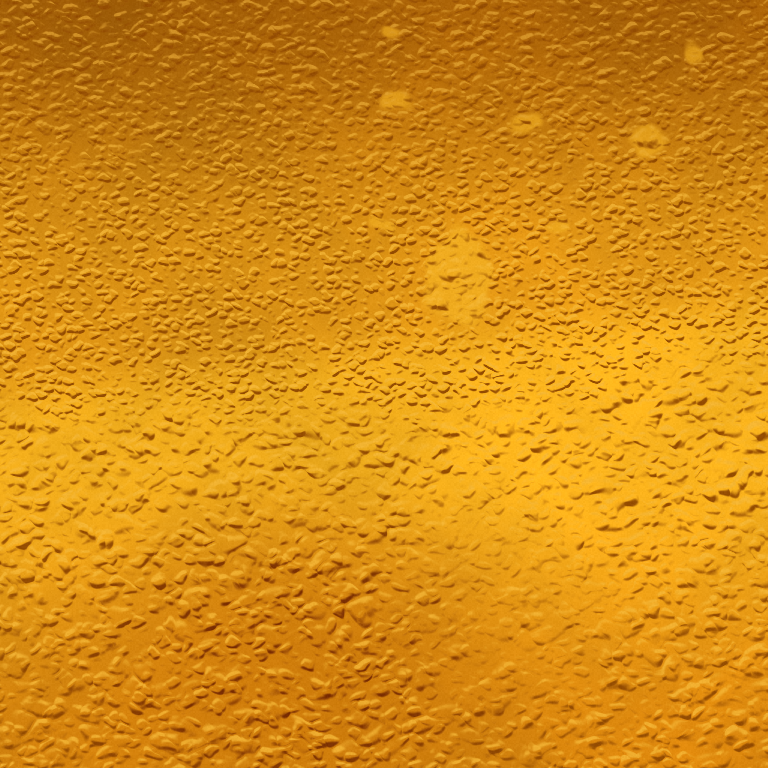
Give the GLSL for this texture, as a Shadertoy shader.

```glsl
vec3 hash3(vec2 p) {
    vec3 q = fract(p.xyx * vec3(0.1031, 0.1030, 0.0973));
    q += dot(q, q.yzx + 33.33);
    return fract((q.xxy + q.yzz) * q.zyx);
}

// Two-dimensional layered sines that bend the drop outlines
vec2 ripple(vec2 p) {
    vec2 w = sin(p.yx * vec2(23.0, 29.0) + 2.0 * sin(p * 17.0));
    w += 0.6 * sin(p.yx * vec2(61.0, 53.0) + 2.5 * sin(p * 41.0 + 1.3));
    return w + 0.3 * sin(p.yx * 127.0 + 2.0 * sin(p * 97.0));
}

// Height of scattered cellular drops with random radii and tilts
float drops(vec2 p) {
    p += 0.13 * sin(p.yx * 3.7 + 1.5 * sin(p * 2.3));
    vec2 cell = floor(p);
    float height = 0.0;
    for (int y = -1; y <= 1; y++)
    for (int x = -1; x <= 1; x++) {
        vec2 id = cell + vec2(x, y);
        vec3 rnd = hash3(id + 71.0);
        vec2 d = p - id - 0.08 - 0.84 * rnd.xy;
        d.y += 0.8 * (rnd.z - 0.5) * d.x;
        height = max(height, 0.11 + 0.3 * fract(rnd.z * 7.3) - dot(d, d));
    }
    return smoothstep(0.0, 0.38, height);
}

// Slope towards a light above: negative below a drop, positive on its top
float relief(vec2 p, float reach) {
    return drops(p) - drops(p + reach * vec2(-0.25, 1.0));
}

// Merged smooth spots scattered over the upper half
float wetSpots(vec2 p) {
    float spots = 1.0 - smoothstep(0.8, 1.1, length((p - vec2(0.6, 0.635)) / vec2(0.045, 0.065)));
    for (int i = 0; i < 7; i++) {
        vec3 rnd = hash3(vec2(i, 5));
        vec2 center = vec2(0.45 + 0.5 * rnd.x, 0.7 + 0.28 * rnd.y);
        float size = 0.009 + 0.013 * rnd.z;
        spots = max(spots, 0.8 - 0.8 * smoothstep(0.6, 1.2, length((p - center) / vec2(1.3, 1.0)) / size));
    }
    return spots;
}

void mainImage(out vec4 fragColor, in vec2 fragCoord) {
    vec2 uv = fragCoord / iResolution.xy;
    vec2 bend = ripple(uv);

    // Fine beads above, larger ones near the top
    vec2 fineUv = uv + 0.0012 * bend;
    float small = relief(fineUv * vec2(72.0, 104.0), 0.32);
    float medium = relief(fineUv * vec2(50.0, 76.0) + 9.0, 0.24);
    float high = smoothstep(0.64, 0.95, uv.y + 0.03 * bend.x);
    float fine = small * (1.0 - 0.45 * high) + medium * (0.15 + 0.65 * high);

    // Running, merged water below
    vec2 runUv = uv + 0.0026 * bend;
    float broad = relief(runUv * vec2(30.0, 42.0), 0.2);
    float crumbs = relief(runUv * vec2(58.0, 76.0) + 31.0, 0.28);
    float coarse = 0.72 * broad + 0.68 * crumbs;
    float calm = 1.0 - smoothstep(0.4, 1.2, length((uv - vec2(0.66, 0.22)) / vec2(0.18, 0.2)));
    coarse *= 1.0 - 0.35 * calm;

    float shore = 0.46 + 0.08 * smoothstep(0.6, 1.0, uv.x) + 0.012 * bend.y;
    float wet = 1.0 - smoothstep(-0.03, 0.03, uv.y - shore);
    float spots = wetSpots(uv + 0.007 * bend);
    float slope = mix(fine, coarse, max(wet, spots));

    // Amber glow: brown top, bright band, orange foot
    float ember = 1.0 - smoothstep(0.03, 0.28, length((uv - vec2(0.38, 0.14)) * vec2(0.7, 1.0)));
    vec3 base = mix(vec3(0.83, 0.51, 0.05), vec3(0.96, 0.69, 0.11), smoothstep(0.02, 0.42, uv.y));
    base = mix(base, vec3(0.87, 0.58, 0.08), smoothstep(0.44, 0.54, uv.y - 0.12 * uv.x));
    base = mix(base, vec3(0.66, 0.385, 0.03), smoothstep(0.64, 1.0, uv.y));
    base *= 0.97 + 0.06 * uv.x + 0.03 * sin(uv.x * 9.0 + 3.0 * uv.y) + 0.016 * bend.x;
    base = mix(base, vec3(0.81, 0.48, 0.04), 0.75 * ember);
    base = mix(base, vec3(0.95, 0.69, 0.13), 0.8 * spots);

    // Shadows redden in the lower middle
    vec3 shadow = mix(vec3(0.58, 0.30, 0.01), vec3(0.46, 0.16, 0.01), ember);
    vec3 glint = mix(vec3(0.96, 0.72, 0.22), vec3(0.86, 0.61, 0.18), smoothstep(0.65, 1.0, uv.y));
    vec3 color = mix(base, shadow, smoothstep(0.03, 0.72, -slope));
    color = mix(color, glint, 0.8 * smoothstep(0.04, 0.6, slope));

    // Soft grain of the glass
    float grain = hash3(floor(uv * 512.0)).x - 0.5;
    fragColor = vec4(color + 0.025 * grain, 1.0);
}
```
